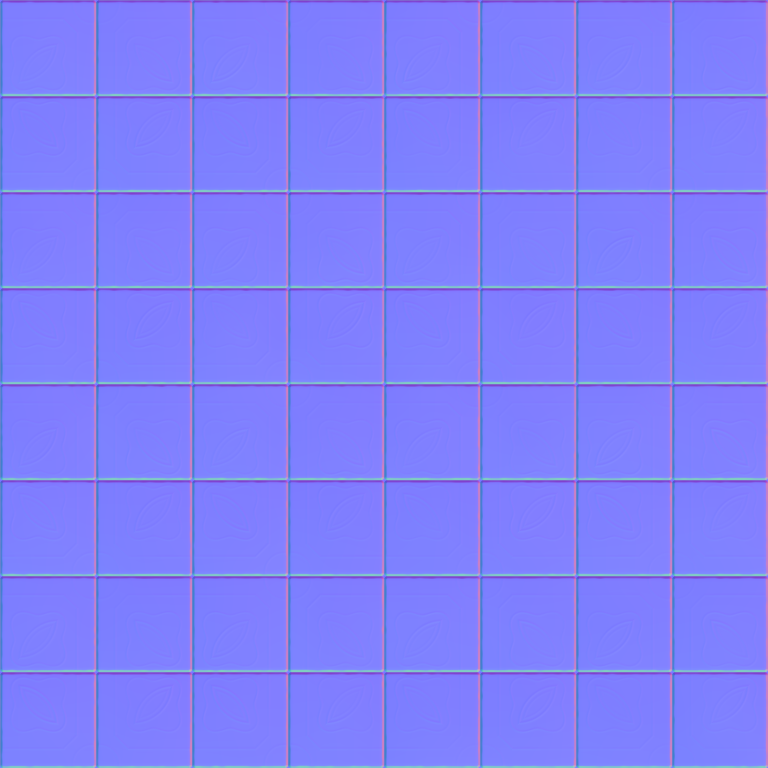
This texture map is drawn by a WebGL 2 fragment shader. Its source:

```glsl
#version 300 es
precision highp float;
// Normal map of square glazed tiles with dark joints and a faint mirrored leaf relief.

uniform vec2 u_resolution;
out vec4 fragColor;

const float TILES = 8.0;            // repeats across and down (even, so mirroring wraps)
const vec2 JOINT_SHIFT = vec2(0.002, -0.002);
const float CORNER_RADIUS = 0.036;  // lengths below are in tile widths
const float LIP_WIDTH = 0.0225;
const float LIP_SOFTNESS = 0.006;
const float STRONG_TILT = 0.56;     // right and bottom lips
const float WEAK_TILT = 0.46;       // left and top lips
const float DEPTH_LOSS = 0.78;      // drop in blue per unit of tilt
const float LIP_WEAR = 0.25;
const float SHOULDER_TILT = 0.05;
const float PILLOW_TILT = 0.024;
const float TILE_TILT = 0.016;
const float WAVE_TILT = 0.020;
const float WAVE_CELLS = 16.0;
const float WEAR_CELLS = 128.0;
const float RELIEF_HEIGHT = 0.0006;
const float RELIEF_WIDTH = 0.013;
const vec2 FLOWER_CENTRE = vec2(0.60, 0.66);
const int SAMPLES = 4;              // joint samples per pixel side

float hash(vec2 p) {
    return fract(sin(dot(p, vec2(127.1, 311.7))) * 43758.5453);
}

// Value noise that wraps after a whole number of cells
float wrapNoise(vec2 uv, float cells, float seed) {
    vec2 p = uv * cells;
    vec2 i = floor(p);
    vec2 f = fract(p);
    f = f * f * (3.0 - 2.0 * f);
    vec2 a = mod(i, cells);
    vec2 b = mod(i + 1.0, cells);
    return mix(mix(hash(a + seed), hash(vec2(b.x, a.y) + seed), f.x),
               mix(hash(vec2(a.x, b.y) + seed), hash(b + seed), f.x), f.y);
}

float ridge(float d) {
    d /= RELIEF_WIDTH;
    return exp(-d * d);
}

// Signed distance to a leaf lying along the direction axis
float leafDistance(vec2 p, vec2 axis, float halfLength, float halfWidth) {
    vec2 q = abs(vec2(dot(p, axis), dot(p, vec2(-axis.y, axis.x))));
    float offset = (halfLength * halfLength - halfWidth * halfWidth) / (2.0 * halfWidth);
    return length(q + vec2(0.0, offset)) - (halfWidth + offset);
}

// Height of the drawn lines within one mirrored tile
float reliefHeight(vec2 p) {
    vec2 c = p - FLOWER_CENTRE;
    float leaf = leafDistance(c, vec2(0.7071), 0.27, 0.105);
    float h = ridge(leaf) + 0.5 * ridge(leaf + 0.045);

    // Scalloped outline of the flower
    float outside = smoothstep(0.0, 0.03, leaf);
    float angle = atan(c.y, c.x) - 0.7854;
    h += 0.8 * outside * ridge(length(c) - 0.30 - 0.05 * cos(4.0 * angle));

    // Stepped frame and corner arc
    float frame = min(min(p.x, p.y) - 0.20, (p.x + p.y) * 0.7071 - 0.38);
    h += 0.7 * ridge(frame);
    h += 0.5 * ridge(length(p - vec2(0.04)) - 0.20);
    return h;
}

vec2 reliefTilt(vec2 p) {
    vec2 e = vec2(0.005, 0.0);
    vec2 slope = vec2(reliefHeight(p + e.xy) - reliefHeight(p - e.xy),
                      reliefHeight(p + e.yx) - reliefHeight(p - e.yx)) / (2.0 * e.x);
    return -RELIEF_HEIGHT * slope;
}

// Joint at one point: tilt in xy, lost depth in z, coverage in w
vec4 jointSample(vec2 uv, float wear) {
    vec2 p = fract(uv * TILES - JOINT_SHIFT) - 0.5;
    vec2 beyond = max(abs(p) - (0.5 - CORNER_RADIUS), 0.0);
    float reach = length(beyond);
    float edge = reach - CORNER_RADIUS;
    vec2 outward = sign(p) * beyond / max(reach, 0.0001);
    float lip = smoothstep(-LIP_WIDTH - LIP_SOFTNESS, -LIP_WIDTH + LIP_SOFTNESS, edge + 0.006 * wear);
    lip *= step(edge, 0.0);
    float strongSide = 0.5 + 0.5 * clamp(outward.x - outward.y, -1.0, 1.0);
    float steepness = mix(WEAK_TILT, STRONG_TILT, strongSide) * (1.0 + LIP_WEAR * wear);
    return lip * vec4(outward * steepness, DEPTH_LOSS * steepness, 1.0);
}

void main() {
    vec2 uv = gl_FragCoord.xy / u_resolution;
    vec2 tile = floor(uv * TILES);
    vec2 p = fract(uv * TILES) - 0.5;

    // Gently domed face with a soft shoulder, leaning differently on each tile
    vec2 lean = vec2(hash(tile + 3.0), hash(tile + 17.0)) - 0.5;
    vec2 wave = vec2(wrapNoise(uv, WAVE_CELLS, 5.0), wrapNoise(uv, WAVE_CELLS, 29.0)) - 0.5;
    vec2 face = 2.0 * PILLOW_TILT * p + TILE_TILT * lean + WAVE_TILT * wave;
    face += SHOULDER_TILT * sign(p) * smoothstep(0.44, 0.48, abs(p));

    // Unevenly worn relief, mirrored on even columns and odd rows
    vec2 flip = vec2(-1.0, 1.0) * (1.0 - 2.0 * mod(tile, 2.0));
    float relief = mix(0.5, 1.5, wrapNoise(uv, 32.0, 53.0));
    face += relief * reliefTilt(0.5 + p * flip) * flip;

    // Joint averaged over the area of the pixel
    float wear = wrapNoise(uv, WEAR_CELLS, 41.0) - 0.5;
    vec4 joint = vec4(0.0);
    for (int k = 0; k < SAMPLES * SAMPLES; k++) {
        vec2 offset = (vec2(k % SAMPLES, k / SAMPLES) + 0.5) / float(SAMPLES) - 0.5;
        joint += jointSample(uv + offset / u_resolution, wear);
    }
    joint /= float(SAMPLES * SAMPLES);

    // Encode with the green axis pointing down
    vec2 tilt = face * (1.0 - joint.w) + joint.xy;
    fragColor = vec4(0.5 + 0.5 * vec3(tilt.x, -tilt.y, 1.0 - joint.z), 1.0);
}
```
